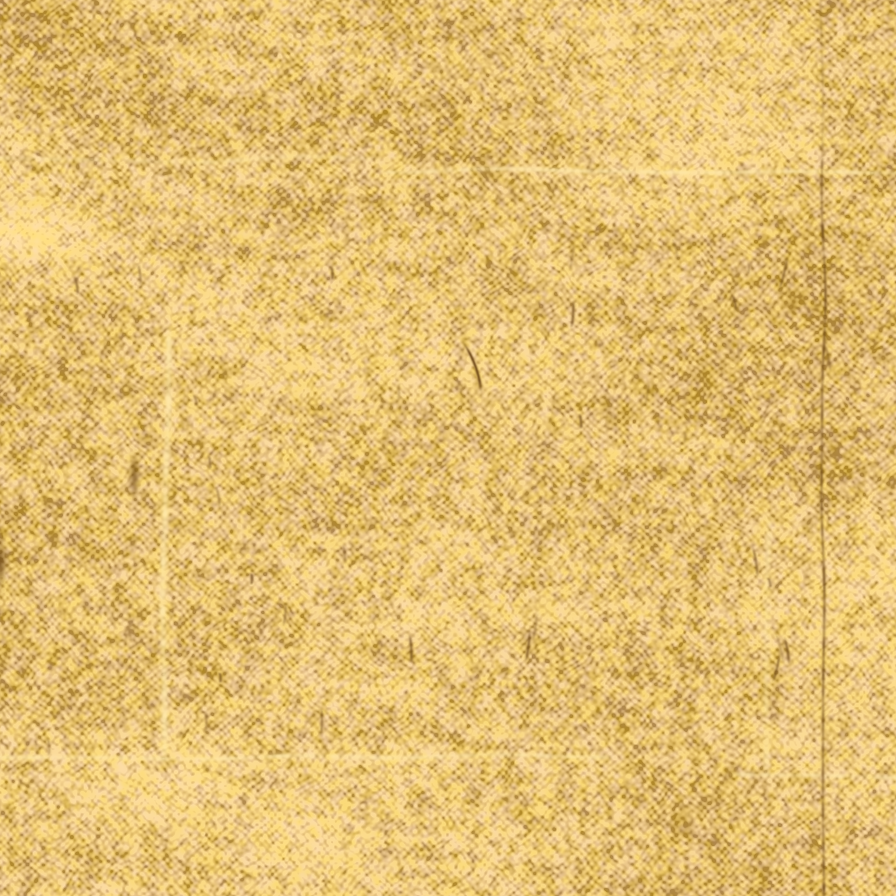
A Shadertoy shader for this texture:

```glsl
// Golden woven cloth with fine grain, faint pale creases, a dark seam and stray fibres.

const float TAU = 6.2831853;
const vec3 SHADOW = vec3(0.69, 0.535, 0.235);
const vec3 OCHRE  = vec3(0.85, 0.705, 0.40);
const vec3 GOLD   = vec3(0.91, 0.765, 0.47);
const vec3 CREAM  = vec3(0.98, 0.85, 0.545);
const vec3 PALE   = vec3(1.0, 0.91, 0.66);
const vec3 FIBRE  = vec3(0.42, 0.27, 0.08);

float hash(vec2 p) {
    return fract(sin(dot(p, vec2(127.1, 311.7))) * 43758.5453);
}

float noise(vec2 p) {
    vec2 cell = floor(p), f = fract(p);
    f = f * f * (3.0 - 2.0 * f);
    float low  = mix(hash(cell), hash(cell + vec2(1, 0)), f.x);
    float high = mix(hash(cell + vec2(0, 1)), hash(cell + vec2(1, 1)), f.x);
    return mix(low, high, f.y);
}

// Noise centred on zero.
float wobble(vec2 p) {
    return noise(p) - 0.5;
}

vec2 turn(vec2 p, float angle) {
    float c = cos(angle), s = sin(angle);
    return vec2(c * p.x - s * p.y, s * p.x + c * p.y);
}

// Diagonal crossed threads, bent so that the rows do not look ruled.
float weave(vec2 p) {
    vec2 q = p + 0.007 * vec2(wobble(p * 45.0), wobble(p * 45.0 + 31.0));
    return sin(TAU * 104.0 * q.x) * sin(TAU * 104.0 * q.y);
}

// Evenly spread specks: the coarse part is taken out of the fine one.
float grain(vec2 p) {
    float fine = wobble(turn(p, 0.7) * 195.0) + 0.7 * wobble(turn(p, 0.3) * 300.0 + 17.0);
    float coarse = wobble(turn(p, 0.7) * 97.5);
    return fine - 0.6 * coarse;
}

// Short level and upright runs of single threads.
float threads(vec2 p) {
    return wobble(p * vec2(28.0, 150.0) + 11.0) + 0.7 * wobble(p * vec2(150.0, 28.0) + 23.0);
}

float blotch(vec2 p, vec2 centre, vec2 radius) {
    vec2 d = (p - centre) / radius;
    return exp(-dot(d, d));
}

// Broad worn and soiled areas.
float stains(vec2 p) {
    float s = 0.24 * wobble(p * vec2(4.0, 6.0)) + 0.26 * wobble(p * vec2(9.0, 26.0) + 7.0);
    s += 0.10 * wobble(p * vec2(38.0, 30.0) + 3.0);
    s += 0.40 * blotch(p, vec2(0.03, 0.74), vec2(0.08, 0.04));
    s += 0.22 * blotch(p, vec2(0.20, 0.08), vec2(0.30, 0.10));
    s += 0.20 * blotch(p, vec2(0.84, 0.88), vec2(0.16, 0.10));
    s -= 0.18 * blotch(p, vec2(0.92, 0.58), vec2(0.08, 0.10));
    s -= 0.16 * blotch(p, vec2(0.05, 0.95), vec2(0.20, 0.10));
    return s;
}

// Ragged stroke along the second axis of p, fading at both ends.
float crease(vec2 p, float across, float start, float end, float width) {
    float d = p.x - across - 0.008 * wobble(vec2(across * 50.0, p.y * 9.0));
    float span = smoothstep(start - 0.01, start + 0.01, p.y)
               * (1.0 - smoothstep(end - 0.01, end + 0.01, p.y));
    float wear = 0.25 + 0.75 * noise(vec2(across * 90.0, p.y * 110.0));
    return exp(-d * d / (width * width)) * span * wear;
}

// Thin, bowed, mostly upright hair.
float hair(vec2 p, vec2 centre, float halfLength, float lean, float bow) {
    vec2 d = p - centre;
    float s = d.y / halfLength;
    float x = d.x - lean * d.y + bow * s * s;
    float taper = 1.0 - smoothstep(0.5, 1.1, abs(s));
    return exp(-x * x / 0.000004) * taper;
}

float scatteredHairs(vec2 p) {
    float sum = 0.0;
    for (int i = 0; i < 34; i++) {
        float k = float(i);
        vec2 centre = vec2(hash(vec2(k, 1.0)), mix(0.15, 0.75, hash(vec2(k, 2.0))));
        float halfLength = mix(0.006, 0.02, hash(vec2(k, 3.0)));
        float lean = 0.5 * wobble(vec2(k, 4.0));
        float strength = mix(0.2, 0.6, hash(vec2(k, 5.0)));
        sum += strength * hair(p, centre, halfLength, lean, 0.001);
    }
    return min(sum, 1.0);
}

vec3 clothColour(float tone) {
    vec3 c = mix(SHADOW, OCHRE, smoothstep(-0.2, 0.31, tone));
    c = mix(c, GOLD, smoothstep(0.22, 0.54, tone));
    return mix(c, CREAM, smoothstep(0.45, 0.92, tone));
}

void mainImage(out vec4 fragColor, in vec2 fragCoord) {
    vec2 p = fragCoord / iResolution.xy;

    // Thread grain
    float stain = stains(p);
    float tone = 0.48 + 0.78 * grain(p) + 0.34 * weave(p) + 0.18 * threads(p) + stain;
    vec3 colour = clothColour(tone) + 0.07 * stain * vec3(0.6, 0.8, 1.2);
    colour.b += 0.18 * wobble(turn(p, 1.0) * 135.0 + 53.0);

    // Pale creases, upright then level
    float pale = crease(p, 0.185, 0.16, 0.63, 0.004);
    pale += 0.55 * crease(p, 0.858, 0.14, 0.42, 0.004);
    pale += 0.85 * crease(p.yx, 0.808, 0.43, 1.02, 0.003);
    pale += 0.5 * crease(p.yx, 0.822, -0.02, 0.42, 0.003);
    pale += 0.75 * crease(p.yx, 0.155, -0.02, 0.68, 0.003);
    pale += 0.75 * crease(p.yx, 0.134, 0.82, 1.02, 0.003);
    colour = mix(colour, PALE, min(pale, 0.9));

    // Dark seam and fibres
    float dark = 0.75 * crease(p, 0.918, -0.02, 0.82, 0.002);
    dark += 0.25 * crease(p, 0.918, 0.82, 1.02, 0.002);
    dark += scatteredHairs(p);
    dark += 0.85 * hair(p, vec2(0.531, 0.590), 0.028, -0.35, 0.004);
    dark += 0.6 * blotch(p, vec2(0.150, 0.468), vec2(0.005, 0.018));
    dark += 0.7 * blotch(p, vec2(0.0, 0.37), vec2(0.006, 0.022));
    colour = mix(colour, FIBRE, min(dark, 0.9));

    fragColor = vec4(clamp(colour, 0.0, 1.0), 1.0);
}
```
